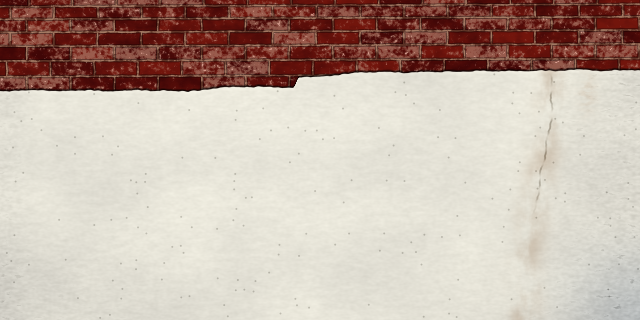
Write a Shadertoy shader that draws this texture.

```glsl
// A weathered brick course above a broken sheet of pale plaster.
// Bricks come from repeated cells, the torn border from a stepped height
// curve, and all wear, stains, grain and cracks from gradient noise.

#define BRICK_WIDTH 0.1367
#define MORTAR_HALF 0.0024
#define ROW_SLOPE 0.0078
#define EDGE_ROUGHNESS 0.007
#define BRICK_WEAR 0.95
#define PLASTER_GRAIN 0.055
#define STAIN_STRENGTH 0.42
#define PLASTER_LIGHT vec3(0.928, 0.918, 0.868)
#define PLASTER_GREY vec3(0.775, 0.765, 0.735)
#define BRICK_RED vec3(0.42, 0.075, 0.045)
#define BRICK_DARK vec3(0.25, 0.025, 0.025)
#define LIME vec3(0.68, 0.49, 0.42)

float hash(vec2 p) {
    vec3 q = fract(p.xyx * vec3(0.1031, 0.1030, 0.0973));
    q += dot(q, q.yzx + 33.33);
    return fract((q.x + q.y) * q.z);
}

vec2 gradientAt(vec2 cell) {
    float a = 6.2832 * hash(cell);
    return vec2(cos(a), sin(a));
}

float noise(vec2 p) {
    vec2 i = floor(p), f = p - i;
    vec2 u = f * f * f * (f * (f * 6.0 - 15.0) + 10.0);
    vec2 e = vec2(1, 0);
    float low = mix(dot(gradientAt(i), f), dot(gradientAt(i + e.xy), f - e.xy), u.x);
    float high = mix(dot(gradientAt(i + e.yx), f - e.yx), dot(gradientAt(i + e.xx), f - e.xx), u.x);
    return mix(low, high, u.y);
}

float fbm(vec2 p) {
    float sum = 0.0, amp = 0.65;
    for (int i = 0; i < 5; i++) {
        sum += amp * noise(p);
        p = mat2(1.6, 1.2, -1.2, 1.6) * p + 7.3;
        amp *= 0.5;
    }
    return sum;
}

// Height of the plaster border: two shelves joined by a steep break.
float plasterEdge(float x) {
    float left = 0.716 + 0.011 * smoothstep(0.62, 0.70, x);
    float right = 0.757 + 0.017 * smoothstep(0.93, 1.18, x) + 0.006 * smoothstep(1.2, 1.9, x);
    float chips = noise(vec2(x * 13.0, 3.0)) + 0.6 * abs(noise(vec2(x * 34.0, 8.0)));
    return mix(left, right, smoothstep(0.915, 0.937, x)) + EDGE_ROUGHNESS * chips;
}

vec3 brickWall(vec2 p, float px) {
    vec2 q = p + 0.0022 * vec2(noise(p * 38.0), noise(p * 38.0 + 50.0));

    // Courses grow slightly taller downwards and tilt up to the right.
    float depth = 1.0 - q.y - 0.0208 + ROW_SLOPE * q.x * 0.5;
    float course = 25.9 * depth - 13.9 * depth * depth;
    float row = floor(course);
    float shift = mix(0.2, 0.62, mod(row, 2.0)) + 0.12 * (hash(vec2(row, 4.0)) - 0.5);
    float along = q.x / BRICK_WIDTH - shift;
    vec2 id = vec2(floor(along), row);
    vec2 f = vec2(fract(along), course - row);
    vec2 gap = min(f, 1.0 - f) * vec2(BRICK_WIDTH, 1.0 / (25.9 - 27.8 * depth));
    float joint = min(gap.x, gap.y);

    // Fired clay, with a separate tone and amount of lime on each brick.
    float tone = hash(id + 17.0);
    float wear = hash(id + 61.0);
    float cloud = fbm(p * vec2(18.0, 26.0));
    float speck = fbm(p * 75.0);
    vec3 col = mix(BRICK_DARK, BRICK_RED, clamp(0.2 + tone + 0.9 * cloud, 0.0, 1.15));
    float lime = smoothstep(-0.05, 0.45, cloud * 0.7 + speck * 0.75 + 0.62 * wear - 0.27);
    col = mix(col, LIME, BRICK_WEAR * 0.72 * lime);
    col += 0.28 * smoothstep(0.24, 0.45, speck) * wear;

    // Dark brick rims around thin, patchy mortar.
    col *= mix(0.52, 1.0, smoothstep(MORTAR_HALF, 0.0075, joint));
    float mortar = 1.0 - smoothstep(MORTAR_HALF - px * 0.5, MORTAR_HALF + px * 0.6, joint);
    vec3 mortarCol = mix(vec3(0.40, 0.23, 0.17), vec3(0.70, 0.53, 0.43), smoothstep(-0.3, 0.3, speck + cloud));
    return mix(col, mortarCol, 0.85 * mortar);
}

vec3 plaster(vec2 p, float px) {
    float cloud = fbm(p * vec2(2.6, 3.6) + 11.0);
    float streak = fbm(p * vec2(24.0, 62.0));
    float grain = noise(p * vec2(75.0, 115.0));

    // Grey weathering gathers on the sides and at the lower corners.
    float rightSide = smoothstep(1.60, 2.05, p.x);
    float leftSide = 1.0 - smoothstep(0.0, 0.13, p.x);
    float base = 1.0 - smoothstep(0.0, 0.36, p.y);
    float corners = base * smoothstep(0.25, 1.0, abs(p.x - 1.0));
    float grey = 0.12 + 0.35 * rightSide + 0.2 * leftSide + 0.33 * corners + 0.10 * base + 0.5 * cloud;
    vec3 col = mix(PLASTER_LIGHT, PLASTER_GREY, clamp(grey, 0.0, 1.0));
    col -= vec3(0.08, 0.055, 0.02) * rightSide * base;
    float rough = 1.0 + 1.1 * rightSide + 0.8 * leftSide + 0.6 * corners;
    col += PLASTER_GRAIN * rough * (0.7 * streak + 0.35 * grain);
    col -= 0.13 * smoothstep(0.2, 0.5, streak) * (rightSide + 0.6 * leftSide + 0.5 * corners);

    // A wandering crack with a rusty water stain beside it.
    float path = 1.635 + 0.09 * smoothstep(0.05, 0.75, p.y) + 0.035 * fbm(vec2(p.y * 7.0, 2.0));
    float off = p.x - path;
    float stain = exp(-pow(off / 0.045, 2.0)) * smoothstep(-0.25, 0.35, fbm(p * vec2(12.0, 7.0)));
    vec2 spot = (p - vec2(1.835, 0.71)) / vec2(0.028, 0.065);
    stain += 0.7 * exp(-dot(spot, spot)) * smoothstep(-0.3, 0.3, streak);
    col = mix(col, vec3(0.69, 0.59, 0.49), STAIN_STRENGTH * clamp(stain, 0.0, 1.0));
    float crack = 1.0 - smoothstep(0.0005, 0.002 + px, abs(off));
    crack *= smoothstep(0.30, 0.42, p.y) * smoothstep(-0.25, 0.2, noise(vec2(p.y * 24.0, 5.0)));
    col -= vec3(0.22, 0.23, 0.24) * crack;

    // Sparse pits, one possible in each cell.
    vec2 cell = floor(p * 36.0);
    vec2 centre = 0.2 + 0.6 * vec2(hash(cell + 3.0), hash(cell + 29.0));
    float pit = 1.0 - smoothstep(0.0008, 0.0018 + px, length(fract(p * 36.0) - centre) / 36.0);
    return col - 0.17 * pit * step(0.91, hash(cell + 83.0));
}

void mainImage(out vec4 fragColor, in vec2 fragCoord) {
    vec2 p = fragCoord / iResolution.y;
    float px = 1.0 / iResolution.y;
    float above = p.y - plasterEdge(p.x) - 0.0025 * noise(p * 55.0);

    // Shadow on the brick and a bright lip on the broken plaster.
    vec3 wall = brickWall(p, px) * mix(0.22, 1.0, smoothstep(0.001, 0.009, above));
    vec3 sheet = plaster(p, px) + 0.025 * smoothstep(-0.014, -0.003, above);
    vec3 col = mix(sheet, wall, smoothstep(-px * 0.7, px * 0.7, above));
    fragColor = vec4(clamp(col, 0.0, 1.0), 1.0);
}
```
